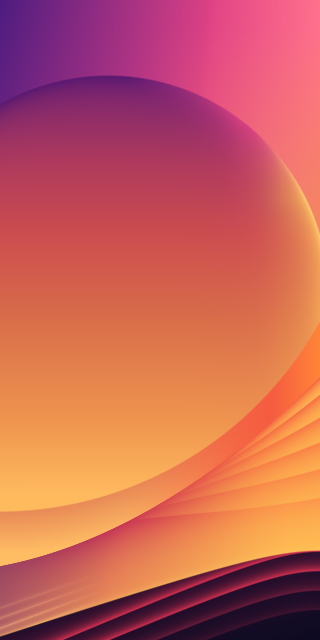
Give the GLSL for this background, as a WebGL 1 fragment shader.

```glsl
precision highp float;
// A large sunset disc over a violet-to-coral sky, with a fan of glowing
// orange sheets sweeping below it and dark red-lit waves at the bottom.
// Every sheet is a height curve, painted back to front with soft shading.
uniform vec2 u_resolution;

const vec3 VIOLET = vec3(0.30, 0.11, 0.50);
const vec3 PINK = vec3(0.88, 0.26, 0.52);
const vec3 GOLD = vec3(1.00, 0.74, 0.36);
const vec3 EMBER = vec3(0.96, 0.36, 0.25);

// Linear ramp from 0 at a to 1 at b
float ramp(float a, float b, float x) {
  return clamp((x - a) / (b - a), 0.0, 1.0);
}

// Soft coverage: 0 for negative d, 1 for positive d
float cover(float d, float px) {
  return smoothstep(-px, px, d);
}

// Rounded hill: flat at u = 0, straight slope far away
float hill(float u, float slope, float bend) {
  return slope * (sqrt(u * u + bend * bend) - bend);
}

vec3 skyColor(vec2 p) {
  float t = p.x + 0.3 * p.y * (1.0 - p.x);
  vec3 c = mix(VIOLET, vec3(0.60, 0.18, 0.51), ramp(0.0, 0.35, t));
  c = mix(c, PINK, ramp(0.35, 0.68, t));
  c = mix(c, vec3(1.0, 0.44, 0.55), ramp(0.65, 1.0, t));
  return mix(c, vec3(0.95, 0.53, 0.36), ramp(0.08, 0.75, p.y) * ramp(0.45, 1.0, p.x));
}

// Disc body; rim is the depth inside the upper and right edge
vec3 discColor(vec2 p, float rim) {
  vec3 c = mix(vec3(0.48, 0.14, 0.44), vec3(0.69, 0.23, 0.36), ramp(0.25, 0.52, p.y));
  c = mix(c, vec3(0.80, 0.30, 0.31), ramp(0.52, 0.73, p.y));
  c = mix(c, vec3(0.85, 0.43, 0.29), ramp(0.73, 1.0, p.y));
  c = mix(c, vec3(0.94, 0.59, 0.31), ramp(1.0, 1.33, p.y));
  c = mix(c, vec3(1.0, 0.73, 0.37), ramp(1.33, 1.55, p.y));
  float warm = ramp(0.40, 0.62, p.y) * ramp(0.7, 0.88, p.x);
  vec3 light = mix(vec3(0.33, 0.09, 0.44), PINK, ramp(0.4, 0.75, p.x));
  light = mix(light, GOLD, warm);
  float width = mix(0.035, 0.085, ramp(0.4, 0.85, p.x));
  c = mix(c, light, 0.9 * exp(-max(rim, 0.0) / width));
  return mix(c, vec3(1.0, 0.87, 0.5), 0.8 * warm * exp(-max(rim, 0.0) / 0.007));
}

// Pale band directly under the disc; d is the depth below its edge
vec3 bandColor(vec2 p, float d) {
  vec3 left = mix(vec3(0.91, 0.54, 0.34), vec3(1.0, 0.74, 0.39), ramp(0.0, 0.13, d));
  vec3 right = mix(EMBER, vec3(1.0, 0.52, 0.22), ramp(0.85, 1.0, p.x));
  return mix(left, right, smoothstep(0.35, 0.88, p.x));
}

// Sheet i of the fan: red at its upper edge, golden deeper down
vec3 sheetColor(vec2 p, float d, float i) {
  vec3 edge = mix(vec3(0.60, 0.26, 0.38), vec3(0.79, 0.21, 0.33), ramp(0.0, 0.4, p.x));
  edge = mix(edge, EMBER, ramp(0.4, 0.8, p.x));
  vec3 deep = mix(vec3(0.68, 0.36, 0.39), vec3(0.93, 0.57, 0.34), ramp(0.0, 0.35, p.x));
  deep = mix(deep, vec3(1.0, 0.77, 0.33), ramp(0.35, 0.9, p.x));
  float strength = mix(1.0, 0.95 - 0.1 * i, smoothstep(0.35, 0.85, p.x));
  return mix(deep, edge, strength * exp(-max(d, 0.0) / (0.03 + 0.014 * i)));
}

// Upper edge of fan sheet i: all leave one sweep, at growing angles
float sheetEdge(float x, float i) {
  float sweep = 1.771 - 0.19 * x - 0.403 * x * x;
  float start = 0.573 - 0.0073 * i * i;
  float s = max((x - start) / (1.0 - start), 0.0001);
  float spread = max(0.0625 * i + 0.003 * i * i - 0.01, 0.0);
  return sweep + spread * pow(s, 1.6 - 0.06 * i);
}

// Dark waves, each lit red just above the next crest
vec3 waveColor(vec2 p, float px) {
  vec3 c = mix(vec3(0.13, 0.05, 0.17), vec3(0.05, 0.04, 0.13), ramp(1.75, 2.0, p.y) * p.x);
  float glow = 0.0;
  for (int j = 0; j < 4; j++) {
    float k = float(j);
    float d = p.y - 1.724 - 0.0607 * k - hill(1.0 - p.x, 0.43, 0.182);
    float strength = k < 1.5 ? 0.9 : 0.75 - 0.18 * k;
    glow += strength * exp(min(d, 0.0) / 0.022) * (1.0 - cover(d, px));
  }
  return mix(c, vec3(0.92, 0.20, 0.33), min(glow, 1.0));
}

void main() {
  // Canvas spans 1 by 2 units, with y measured down from the top
  vec2 uv = gl_FragCoord.xy / u_resolution;
  vec2 p = vec2(uv.x, 2.0 - 2.0 * uv.y);
  float px = 2.0 / u_resolution.y;

  // Disc: round cap extended downward, cut by a wider circle
  vec2 q = p - vec2(0.339, 0.924);
  float rim = 0.6875 - length(vec2(q.x, min(q.y, 0.0)));
  float under = length(p - vec2(-0.005, 0.453)) - 1.146;
  vec3 col = mix(skyColor(p), discColor(p, rim), cover(rim, px));
  float below = cover(under, px) * step(0.924, p.y);
  col = mix(col, bandColor(p, under), below);

  // Fan of sheets
  for (int n = 0; n < 6; n++) {
    float i = float(n);
    float d = p.y - sheetEdge(p.x, i);
    col = mix(col, sheetColor(p, d, i), cover(d, px));
  }

  // Fine pale streaks fading out to the right, then the waves
  float crest = p.y - 1.721 - hill(1.0 - p.x, 0.33, 0.2083);
  for (int n = 0; n < 4; n++) {
    float k = float(n);
    float d = crest + 0.012 + 0.028 * k - 0.06 * (0.3 - p.x) * (1.0 - 0.2 * k);
    float fade = (0.75 - 0.17 * k) * (1.0 - smoothstep(0.08, 0.36, p.x));
    col = mix(col, vec3(1.0, 0.74, 0.48), fade * exp(-abs(d) / 0.005));
  }
  col = mix(col, vec3(1.0, 0.78, 0.38), 0.5 * exp(-abs(crest) / 0.01));
  col = mix(col, waveColor(p, px), cover(crest, px));
  gl_FragColor = vec4(col, 1.0);
}
```
